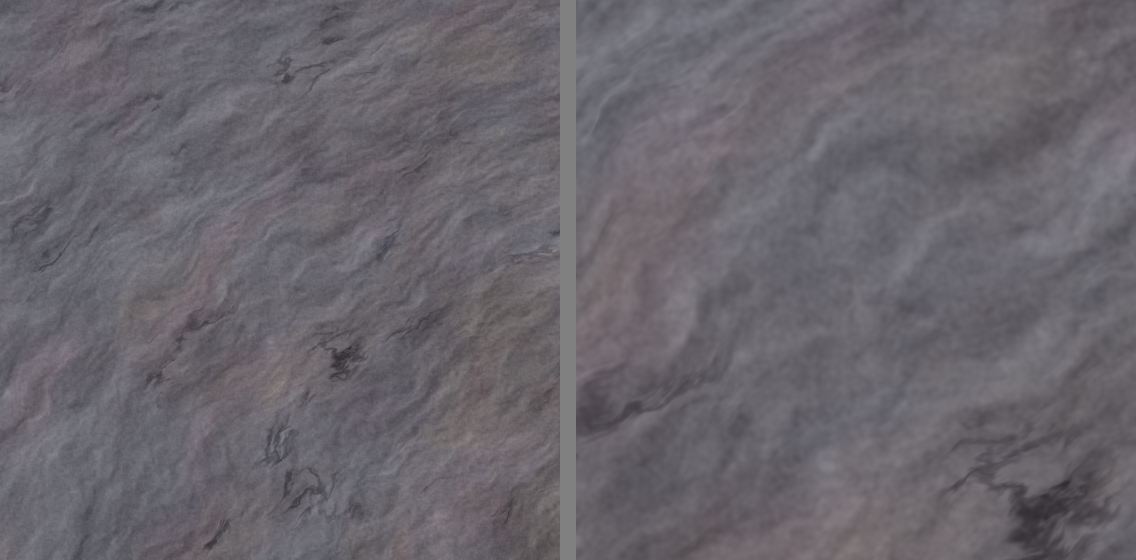
Left: the whole. Right: its middle third, enlarged.
Reproduce this texture procedurally as a three.js fragment shader.

```glsl
// Weathered slate: a mauve-grey rock face with slanting, broken layers.
// Stretched gradient noise is bent along the grain and lit as relief,
// then given dark crevices, pale ridges, mineral tints and fine grit.

#define ANGLE_BOTTOM 0.86
#define ANGLE_TOP 0.46
#define WARP 0.035
#define BROAD_TONE 0.085
#define STREAK_TONE 0.060
#define RELIEF 0.165
#define CREVICE_DEPTH 0.13
#define RIDGE_LIGHT 0.055
#define GRIT 0.040
#define TINT 0.75
#define BASE_ROCK vec3(0.413, 0.398, 0.424)

varying vec2 vUv;

vec2 hashGradient(vec2 cell) {
  vec2 k = vec2(dot(cell, vec2(127.1, 311.7)), dot(cell, vec2(269.5, 183.3)));
  return fract(sin(k) * 43758.5453) * 2.0 - 1.0;
}

// Gradient noise, centred on zero
float noise(vec2 p) {
  vec2 i = floor(p);
  vec2 f = p - i;
  vec2 u = f * f * f * (f * (f * 6.0 - 15.0) + 10.0);
  vec2 e = vec2(1.0, 0.0);
  float low = mix(dot(hashGradient(i), f),
                  dot(hashGradient(i + e.xy), f - e.xy), u.x);
  float high = mix(dot(hashGradient(i + e.yx), f - e.yx),
                   dot(hashGradient(i + e.xx), f - e.xx), u.x);
  return mix(low, high, u.y);
}

// Octaves turn slightly, so the layers break up but keep their direction
float fbm(vec2 p) {
  const mat2 turn = mat2(0.96, 0.28, -0.28, 0.96);
  float sum = 0.0;
  float amplitude = 1.0;
  for (int i = 0; i < 5; i++) {
    sum += amplitude * noise(p);
    p = turn * p * 2.03 + vec2(17.3, 9.1);
    amplitude *= 0.55;
  }
  return sum;
}

// Canvas position to (along, across) the rock layers
vec2 layerCoords(vec2 uv) {
  float angle = mix(ANGLE_BOTTOM, ANGLE_TOP, uv.y);
  float c = cos(angle);
  float s = sin(angle);
  vec2 p = uv - 0.5;
  vec2 q = vec2(c * p.x + s * p.y, c * p.y - s * p.x);
  return q + WARP * vec2(fbm(uv * 5.0 + 3.7), fbm(uv * 5.0 + 41.2));
}

float rockHeight(vec2 q) {
  return fbm(q * vec2(8.0, 16.0) + 5.3);
}

// Thin broken lines along the layers, shown only inside noisy patches
float brokenLines(vec2 q, vec2 seed, float width) {
  float line = abs(fbm(q * vec2(9.0, 22.0) + seed));
  float patches = fbm(q * vec2(4.0, 8.0) + seed.yx);
  return (1.0 - smoothstep(0.0, width, line)) * smoothstep(0.12, 0.50, patches);
}

// Cool, mauve and ochre stains, the ochre gathering at the right
vec3 mineralTint(vec2 uv, vec2 q) {
  float cool = smoothstep(-0.15, 0.45, fbm(q * vec2(2.5, 4.0) + 71.0) + 0.25 - 0.3 * uv.x);
  float mauve = smoothstep(0.0, 0.5, fbm(q * vec2(3.0, 5.0) + 23.0));
  float ochre = smoothstep(0.05, 0.7, fbm(q * vec2(3.0, 5.0) + 57.0) + 0.7 * (uv.x - uv.y * 0.5) - 0.1);
  vec3 tint = cool * vec3(-0.045, 0.005, 0.035);
  tint += mauve * vec3(0.045, -0.025, 0.0);
  tint += ochre * vec3(0.045, 0.01, -0.06);
  return 1.0 + TINT * tint;
}

void main() {
  vec2 q = layerCoords(vUv);

  // Broad patches and layered streaks
  float tone = BROAD_TONE * fbm(q * vec2(3.0, 5.5) + 12.0);
  tone += STREAK_TONE * fbm(q * vec2(9.0, 26.0) + 33.0);

  // Relief lit from across the layers
  tone += RELIEF * (rockHeight(q) - rockHeight(q + vec2(-0.003, 0.008)));

  // Crevices and ridges
  tone -= CREVICE_DEPTH * brokenLines(q, vec2(8.2, 64.5), 0.17);
  tone += RIDGE_LIGHT * brokenLines(q, vec2(91.4, 27.8), 0.20);

  // Soft grit in two sizes
  tone += GRIT * (noise(vUv * 210.0) + 0.8 * noise(vUv * 110.0 + 7.0));

  vec3 color = (BASE_ROCK + tone) * mineralTint(vUv, q);
  gl_FragColor = vec4(clamp(color, 0.0, 1.0), 1.0);
}
```
